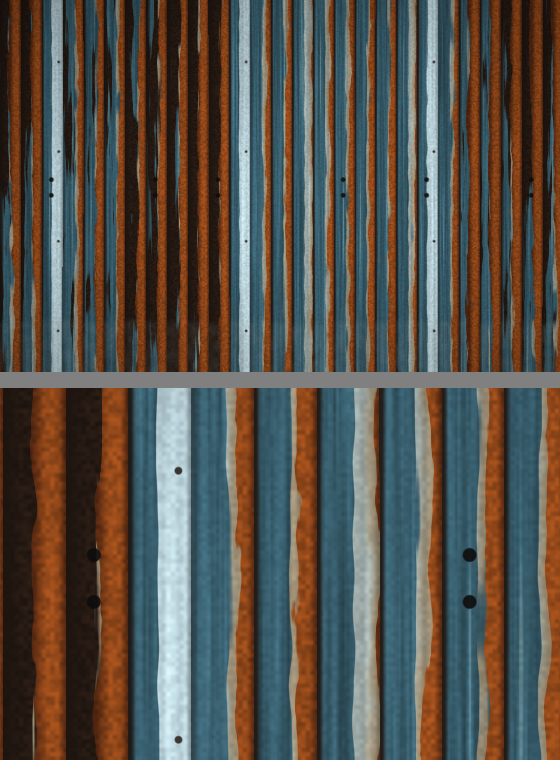
Top, the full canvas; bottom, a detail of the centre.
A WebGL 2 fragment shader for this texture:

```glsl
#version 300 es
precision highp float;

uniform vec2 u_resolution;
out vec4 fragColor;

#define RIDGES 26.83      // corrugations across the canvas
#define SHEET 9           // ridges per sheet, each sheet has one bare seam
#define SEAM 2            // ridge within the sheet that is the seam
#define FLAKE 0.30        // raggedness of the rust edge
#define STREAKS 11.0      // fine paint streaks per ridge
#define BOLT_RADIUS 0.0062
#define NAIL_STEP 0.241   // spacing of the nails on a seam
#define VIGNETTE 0.42

const vec3 BLUE = vec3(0.205, 0.345, 0.400);
const vec3 PALE = vec3(0.61, 0.66, 0.65);
const vec3 BARE = vec3(0.70, 0.79, 0.82);
const vec3 STAIN = vec3(0.57, 0.47, 0.34);
const vec3 RUST = vec3(0.55, 0.27, 0.095);
const vec3 RUST_DARK = vec3(0.30, 0.14, 0.06);
const vec3 GRIME = vec3(0.14, 0.095, 0.07);

// Where rust begins on each ridge, 0 = left side, above 1 = no rust
const float RUST_START[27] = float[27](
  0.50, 0.57, 1.60, 0.74, 0.61, 0.68, 0.64, 0.62, 0.64,
  0.54, 0.55, 1.60, 0.74, 0.69, 0.96, 0.77, 0.75, 0.74,
  0.67, 0.86, 1.60, 0.72, 0.42, 0.50, 0.53, 0.54, 0.56);

float hash(vec2 p) {
  vec3 q = fract(vec3(p.xyx) * 0.1031);
  q += dot(q, q.yzx + 33.33);
  return fract((q.x + q.y) * q.z);
}

float noise(vec2 p) {
  vec2 cell = floor(p), f = fract(p);
  f = f * f * (3.0 - 2.0 * f);
  return mix(mix(hash(cell), hash(cell + vec2(1, 0)), f.x),
             mix(hash(cell + vec2(0, 1)), hash(cell + vec2(1, 1)), f.x), f.y);
}

float fbm(vec2 p) {
  float sum = 0.0, amp = 0.53;
  for (int k = 0; k < 4; k++) {
    sum += amp * noise(p);
    p = p * 2.03 + 17.7;
    amp *= 0.5;
  }
  return sum;
}

// Filled disc with a soft rim
float disc(vec2 p, float radius) {
  float px = 1.0 / u_resolution.y;
  return 1.0 - smoothstep(radius - px, radius + px, length(p));
}

void main() {
  vec2 uv = gl_FragCoord.xy / u_resolution;
  float y = uv.y;
  float c = uv.x * RIDGES + 0.05 * (noise(vec2(uv.x * 9.0, y * 1.5)) - 0.5);
  float ridge = floor(c), u = fract(c);
  float aa = 0.8 * RIDGES / u_resolution.x;
  float ridgeWidth = u_resolution.x / (u_resolution.y * RIDGES);
  int id = clamp(int(ridge), 0, 26);
  int place = id % SHEET;
  bool seam = place == SEAM;

  // Weathering across the wall
  float outer = smoothstep(0.30, 0.46, abs(uv.x - 0.5));
  float dirt = id < 11 && !seam ? smoothstep(0.08, 0.40, uv.x) : 0.0;
  dirt = seam ? 0.0 : max(dirt, outer * (0.25 + 0.65 * smoothstep(0.1, 0.9, y)));

  // Painted valley with fine vertical streaks
  float streak = noise(vec2(c * STREAKS, y * 2.5));
  float fine = noise(vec2(c * STREAKS * 2.1, y * 9.0));
  float grain = noise(vec2(c * 14.0, y * 260.0));
  vec3 color = BLUE * (0.68 + 0.42 * streak + 0.24 * fine);
  color = mix(color, PALE, 0.32 * smoothstep(0.76, 0.96, streak) * smoothstep(0.1, 0.3, u));
  color *= 0.93 + 0.14 * grain;

  // Grime eating the paint, and the shadow cast by the ridge on the left
  float patches = fbm(vec2(c * 4.0 + 31.0, y * 5.0));
  float grime = smoothstep(-0.05, 0.07, patches + 0.55 * dirt - 0.72 - 0.35 * (u - 0.25));
  color = mix(color, GRIME * (0.75 + 0.5 * grain), grime * step(0.01, dirt));
  float shadow = 1.0 - smoothstep(0.03, 0.13 + 0.26 * dirt, u);
  color = mix(color, GRIME * 0.8, shadow * (place == SEAM + 1 ? 0.3 : 0.88));

  // Rust boundary, drifting and flaking along the height
  float start = RUST_START[id];
  float flake = fbm(vec2(c * 4.0, y * 16.0)) - 0.5;
  float drift = noise(vec2(ridge * 7.31, y * 6.0)) - 0.5;
  float edge = start + (0.5 - y) * mix(-0.10, 0.28, outer) + 0.14 * drift + FLAKE * flake;

  // Worn pale crest, stained beside the rust
  float crest = seam ? 0.47 : min(0.58, start - 0.05);
  crest += 0.07 * (noise(vec2(ridge * 3.7, y * 30.0)) - 0.5);
  float worn = noise(vec2(c * 5.0, y * 11.0)) + 1.6 * (start - 0.60) + 0.25 * (0.4 - y) * outer;
  float pale = smoothstep(crest - aa, crest + aa, u) * smoothstep(0.32, 0.56, worn);
  vec3 metal = seam ? BARE : mix(PALE, STAIN, 0.75 * smoothstep(edge - 0.28, edge, u));
  metal *= 0.82 + 0.22 * streak + 0.14 * grain;
  metal *= 1.0 - 0.3 * smoothstep(0.90, 1.0, u);
  color = mix(color, metal, pale);

  // Rounded rust with grain
  float rust = smoothstep(edge - aa, edge + aa, u);
  float rounding = smoothstep(0.45, 0.72, u) * (1.0 - smoothstep(0.86, 1.02, u));
  vec3 oxide = mix(RUST_DARK, RUST, rounding) * (0.74 + 0.34 * grain + 0.22 * patches);
  color = mix(color, oxide, rust);

  // Paler wash along the foot of the wall
  float foot = 1.0 - smoothstep(0.125, 0.145, y + 0.012 * drift);
  color = mix(color, PALE, foot * 0.20 * fbm(vec2(c * 3.0, y * 45.0)) * (1.0 - rust));

  // Bolt pairs and seam nails
  bool bolted = place == 7 || (seam && id != 11) || id == 10;
  vec2 bolt = vec2((u - 0.45) * ridgeWidth, abs(y - 0.496) - 0.021);
  if (bolted) color = mix(color, vec3(0.05, 0.045, 0.045), 0.9 * disc(bolt, BOLT_RADIUS));
  float nailY = (fract((y + 0.01) / NAIL_STEP) - 0.5) * NAIL_STEP;
  vec2 nail = vec2((u - 0.80) * ridgeWidth, nailY);
  if (seam) color = mix(color, GRIME, 0.85 * disc(nail, BOLT_RADIUS * 0.55));

  // Darkened corners
  vec2 off = uv - vec2(0.52, 0.46);
  color *= 1.06 - VIGNETTE * dot(off, off) * 1.5;
  fragColor = vec4(color, 1.0);
}
```
